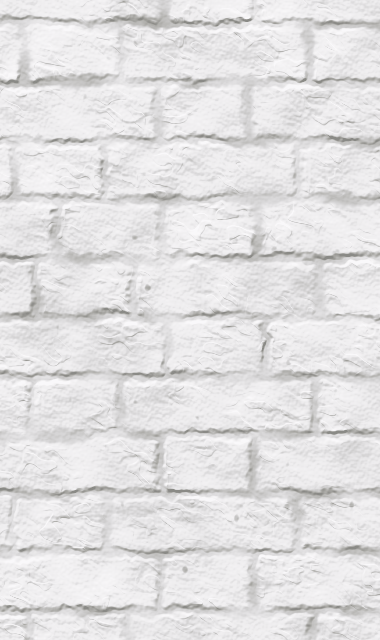
Write a Shadertoy shader that draws this texture.

```glsl
#define ROW 0.0918          // course height, in canvas heights
#define FIRST_JOINT 0.039   // topmost bed joint, measured from the top
#define PERIOD 0.443        // one header plus one stretcher
#define HEADER 0.145        // header length
#define JOINT 0.012         // mortar width
#define CORNER 0.006        // brick corner radius
#define RELIEF 0.0036       // height of bricks above mortar
#define LIGHT_GAIN 0.36     // strength of slope shading
#define FACE_TONE 0.924     // paint brightness on bricks
#define JOINT_SHADE 0.085   // darkening inside joints

vec2 hash2(vec2 p) {
    vec3 q = fract(p.xyx * vec3(0.1031, 0.1030, 0.0973));
    q += dot(q, q.yzx + 33.33);
    return fract((q.xx + q.yz) * q.zy);
}

float cornerSlope(vec2 cell, vec2 offset) {
    float angle = 6.2832 * hash2(cell).x;
    return dot(vec2(cos(angle), sin(angle)), offset);
}

// Gradient noise, roughly -0.7 to 0.7
float noise(vec2 p) {
    vec2 i = floor(p), f = p - i;
    vec2 w = f * f * f * (f * (f * 6.0 - 15.0) + 10.0);
    vec2 e = vec2(1.0, 0.0);
    float low = mix(cornerSlope(i, f), cornerSlope(i + e, f - e), w.x);
    float high = mix(cornerSlope(i + e.yx, f - e.yx), cornerSlope(i + 1.0, f - 1.0), w.x);
    return mix(low, high, w.y);
}

// Signed distance to the nearest brick of the alternating bond
float brickDistance(vec2 p, out vec2 id) {
    float course = (p.y - FIRST_JOINT) / ROW;
    float row = floor(course) + 1.0;
    float odd = mod(row, 2.0);
    float start = mix(0.255, 0.042, odd) + sin(row * 0.95 - 3.95) * mix(0.007, 0.02, odd);
    float header = HEADER + 0.02 * (hash2(vec2(row, 7.0)).x - 0.5);

    float x = p.x - start;
    float cell = floor(x / PERIOD);
    float u = x - cell * PERIOD;
    bool isHeader = u < header;
    float left = isHeader ? 0.0 : header;
    float right = isHeader ? header : PERIOD;

    // An occasional stretcher is made of two shorter bricks
    bool isCut = !isHeader && mod(row, 11.0) == 4.0 && cell < 0.0;
    float cut = mix(header, PERIOD, 0.44);
    if (isCut && u < cut) right = cut;
    if (isCut && u >= cut) left = cut;

    id = vec2(row, floor((start + cell * PERIOD + left) * 40.0));
    vec2 halfSize = 0.5 * vec2(right - left, ROW) - 0.5 * JOINT - CORNER;
    vec2 q = abs(vec2(u - 0.5 * (left + right), (fract(course) - 0.5) * ROW)) - halfSize;
    return length(max(q, 0.0)) + min(max(q.x, q.y), 0.0) - CORNER;
}

// Brick distance with crumbled, uneven outlines
float wornDistance(vec2 p, out vec2 id) {
    vec2 wobble = 0.008 * vec2(noise(p * 16.0), noise(p * 15.0 + 31.0));
    wobble += 0.006 * vec2(noise(p * 50.0 + 9.0), noise(p * 47.0 + 53.0));
    float crumbs = 0.004 * noise(p * 105.0 + 3.0);
    return brickDistance(p + wobble, id) + crumbs;
}

// Painted relief: soft brick edges, grain and slanted flakes
float surfaceHeight(vec2 p) {
    vec2 id;
    float d = wornDistance(p, id);
    float softness = 1.0 + 1.1 * noise(p * 12.0 + 15.0);
    float face = smoothstep(0.004, -0.006 * softness, d);
    float fill = clamp(0.75 + 1.5 * noise(p * 14.0 + 40.0), 0.15, 1.4);

    vec2 slant = mat2(0.9, -0.44, 0.44, 0.9) * p * vec2(0.65, 1.15);
    slant += 0.010 * vec2(noise(p * 36.0 + 4.0), noise(p * 40.0 + 64.0));
    float patchy = smoothstep(-0.25, 0.3, noise(p * 13.0 + 71.0));
    float grain = 0.0018 * noise(slant * 42.0) + 0.0011 * noise(slant * 95.0 + 13.0);
    grain *= mix(0.6, 1.25, patchy);
    grain += 0.0005 * noise(p * 180.0);

    float bigFlake = smoothstep(-0.08, 0.08, noise(slant * 27.0 + 27.0));
    float smallFlake = smoothstep(0.02, 0.16, noise(slant * 58.0 + 88.0));
    float chips = patchy * (0.0010 * bigFlake + 0.0009 * smallFlake);
    return RELIEF * fill * face + mix(0.6, 1.0, face) * grain + face * chips;
}

void mainImage(out vec4 fragColor, in vec2 fragCoord) {
    vec2 p = fragCoord / iResolution.y;
    p.y = 1.0 - p.y;

    // Slope towards a light above and slightly to the left
    float reach = 0.0016;
    vec2 toLight = normalize(vec2(-0.35, -1.0));
    float slope = (surfaceHeight(p - 0.5 * reach * toLight)
                 - surfaceHeight(p + 0.5 * reach * toLight)) / reach;

    // Joints darken gradually, with patches of grime and of fresh paint
    vec2 id;
    float d = wornDistance(p, id);
    float joint = smoothstep(-0.010, 0.004, d);
    float grime = smoothstep(-0.15, 0.45, noise(p * 12.0 + 19.0));
    float tone = FACE_TONE - joint * (JOINT_SHADE * 0.6 + 0.13 * grime);

    // Uneven coats of paint and small pits on the faces
    tone += (1.0 - joint) * 0.04 * (hash2(id + 60.0).x - 0.5);
    tone += 0.05 * noise(p * 6.0) + 0.05 * noise(p * 21.0 + 77.0);
    tone -= 0.18 * (1.0 - joint) * smoothstep(0.46, 0.62, noise(p * 50.0 + 5.0));

    // Lit slopes saturate sooner than shaded ones
    tone += LIGHT_GAIN * (slope > 0.0 ? 0.6 * slope : slope);
    tone -= 0.6 * max(tone - 0.93, 0.0);
    tone = clamp(tone, 0.54, 0.975);

    vec3 warmShade = vec3(1.005, 1.0, 0.975);
    vec3 coolPaint = vec3(1.003, 0.998, 1.004);
    fragColor = vec4(tone * mix(warmShade, coolPaint, smoothstep(0.6, 0.88, tone)), 1.0);
}
```
